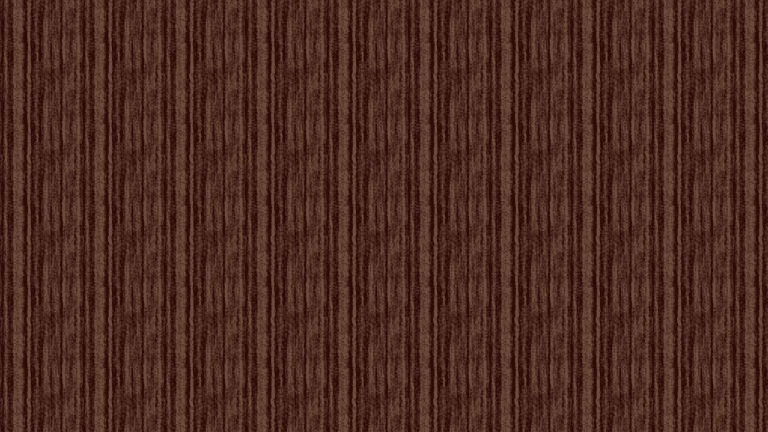
A Shadertoy shader for this texture:

```glsl
// Dark brown wood grain: a square tile of vertical fibres, repeated about 9.4 times
// across and 5.3 times down. Crisp stripes and straight fibres set the tone, wrapped
// noise stretched along the grain breaks them up, and fine noise adds pores.

float hash(vec2 p) {
    return fract(sin(dot(p, vec2(127.1, 311.7))) * 43758.5453);
}

// Value noise from -0.5 to 0.5 with steep cell edges, wrapping once per tile
float tileNoise(vec2 uv, vec2 cells, float seed) {
    vec2 p = uv * cells;
    vec2 i = floor(p), f = smoothstep(0.1, 0.9, fract(p));
    vec2 a = mod(i, cells) + seed;
    vec2 b = mod(i + 1.0, cells) + seed;
    return mix(mix(hash(a), hash(vec2(b.x, a.y)), f.x),
               mix(hash(vec2(a.x, b.y)), hash(b), f.x), f.y) - 0.5;
}

// Vertical stripe with a narrow soft edge, wrapping at the tile edge
float stripe(float x, float centre, float halfWidth) {
    float d = abs(fract(x - centre + 0.5) - 0.5);
    return 1.0 - smoothstep(halfWidth - 0.009, halfWidth + 0.009, d);
}

float woodTone(vec2 uv) {
    // Fibres waver very slightly along their length
    uv.x += 0.010 * tileNoise(uv, vec2(6.0, 4.0), 3.0)
          + 0.010 * tileNoise(uv, vec2(20.0, 16.0), 9.0);

    // Pale stripes: one main, the others thin
    float pale = stripe(uv.x, 0.0, 0.052);
    float tone = 0.48 + 0.30 * pale
               + 0.28 * stripe(uv.x, 0.135, 0.014)
               + 0.16 * stripe(uv.x, 0.34, 0.030)
               + 0.20 * stripe(uv.x, 0.47, 0.050)
               + 0.16 * stripe(uv.x, 0.59, 0.022)
               + 0.30 * stripe(uv.x, 0.735, 0.018)
               + 0.26 * stripe(uv.x, 0.855, 0.014);

    // Dark stripes between them
    tone -= 0.32 * stripe(uv.x, 0.090, 0.022)
          + 0.30 * stripe(uv.x, 0.185, 0.032)
          + 0.20 * stripe(uv.x, 0.270, 0.016)
          + 0.22 * stripe(uv.x, 0.655, 0.020)
          + 0.30 * stripe(uv.x, 0.795, 0.030)
          + 0.32 * stripe(uv.x, 0.910, 0.026);

    // Straight fibres, long streaks and short streaks; the pale stripe stays calm
    float streaks = 0.42 * tileNoise(uv, vec2(43.0, 1.0), 31.0)
                  + 0.46 * tileNoise(uv, vec2(37.0, 3.0), 57.0)
                  + 0.36 * tileNoise(uv, vec2(51.0, 8.0), 71.0);
    tone += streaks * (1.0 - 0.6 * pale);

    // Cloudy patches between the dark zones
    float middle = smoothstep(0.25, 0.35, uv.x) - smoothstep(0.58, 0.68, uv.x);
    return tone + 0.34 * middle * tileNoise(uv, vec2(12.0, 4.0), 17.0);
}

void mainImage(out vec4 fragColor, in vec2 fragCoord) {
    float tileSize = 0.1882;
    vec2 uv = fract((fragCoord / iResolution.y - vec2(0.0417, 0.0)) / tileSize);

    // Pores are close to square and much finer than the streaks
    float pores = tileNoise(uv, vec2(54.0, 54.0), 83.0);
    float tone = woodTone(uv) + 0.42 * pores;
    tone = clamp(0.5 + 1.1 * (tone - 0.48), 0.0, 1.0);

    vec3 darkWood = vec3(0.18, 0.04, 0.025);
    vec3 paleWood = vec3(0.43, 0.30, 0.24);
    fragColor = vec4(mix(darkWood, paleWood, tone), 1.0);
}
```
